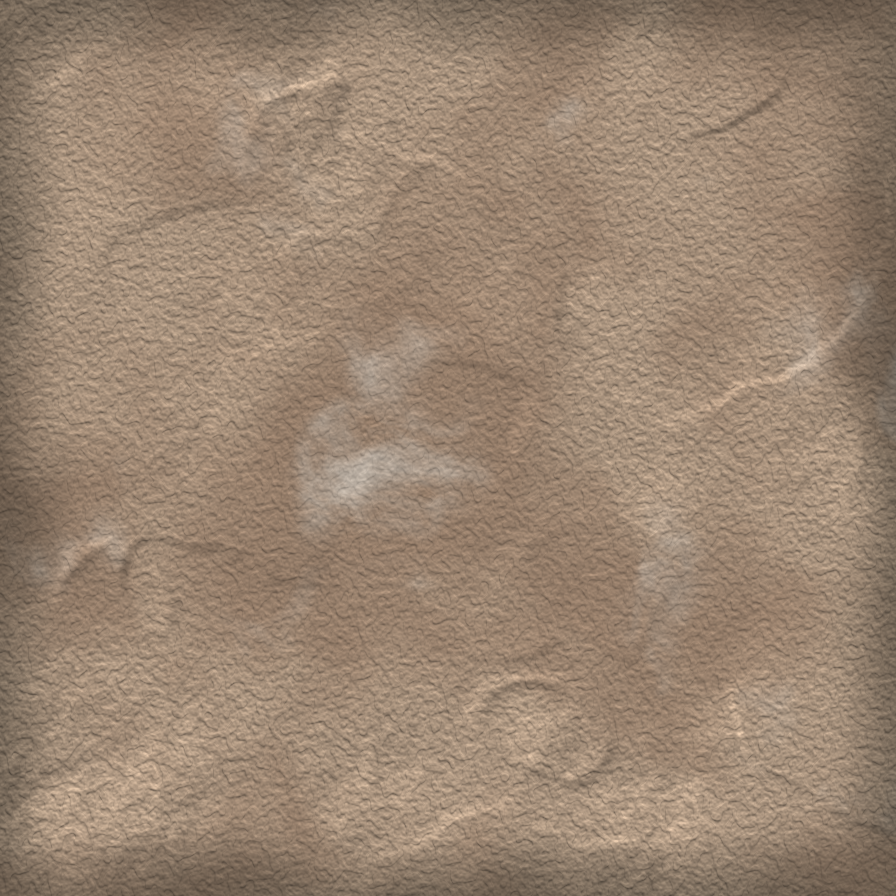
Write a Shadertoy shader that draws this texture.

```glsl
// Weathered, sandy ground seen from above: soft hollows, broken scarps, oval rims
// and chalky stains under a fine leathery grain. Height fields made of gradient
// noise are lit by directional differences, then tinted and darkened at the border.

const vec3 HOLLOW_BROWN = vec3(0.575, 0.482, 0.405);
const vec3 SAND_TAN     = vec3(0.655, 0.570, 0.488);
const vec3 CHALK_GREY   = vec3(0.740, 0.700, 0.655);
const vec3 BORDER_TINT  = vec3(0.70, 0.71, 0.71);

const vec2  GRAIN_LIGHT     = vec2(0.16, 0.987);
const float GRAIN_FREQ      = 100.0;
const float GRAIN_STEP      = 0.001;
const float GRAIN_CONTRAST  = 0.52;
const float CREASE_DEPTH    = 0.07;
const vec2  RELIEF_LIGHT    = vec2(-0.64, 0.77);
const float RELIEF_STEP     = 0.002;
const float RELIEF_CONTRAST = 1.8;
const float SCARP_HEIGHT    = 0.26;
const float RIM_HEIGHT      = 0.22;
const int   RIM_COUNT       = 5;
const vec2  STAIN_CENTER    = vec2(0.43, 0.48);
const float BORDER_WIDTH    = 0.09;
const mat2  TURN            = mat2(0.8, 0.6, -0.6, 0.8);

vec2 hash2(vec2 p) {
    vec3 q = fract(p.xyx * vec3(0.1031, 0.1030, 0.0973));
    q += dot(q, q.yzx + 33.33);
    return fract((q.xx + q.yz) * q.zy);
}

vec2 gradientAt(vec2 cell) {
    float angle = 6.28318 * hash2(cell).x;
    return vec2(cos(angle), sin(angle));
}

float gradientNoise(vec2 p) {
    vec2 i = floor(p), f = p - i;
    vec2 u = f * f * f * (f * (f * 6.0 - 15.0) + 10.0);
    vec2 x = vec2(1.0, 0.0);
    float low  = mix(dot(gradientAt(i), f), dot(gradientAt(i + x), f - x), u.x);
    float high = mix(dot(gradientAt(i + x.yx), f - x.yx),
                     dot(gradientAt(i + 1.0), f - 1.0), u.x);
    return mix(low, high, u.y);
}

float fbm(vec2 p, int octaves) {
    float sum = 0.0, amp = 1.0;
    for (int i = 0; i < octaves; i++) {
        sum += amp * gradientNoise(p);
        p = 2.0 * TURN * p + 17.3;
        amp *= 0.5;
    }
    return sum;
}

vec2 warp(vec2 p) {
    return p + 0.06 * vec2(fbm(p * 4.0 + 3.1, 4), fbm(p * 4.0 + 41.7, 4));
}

// Flat-topped plates; their edges are bent by a slower noise
float plateNoise(vec2 p) {
    vec2 q = TURN * p * GRAIN_FREQ;
    q += 0.5 * vec2(gradientNoise(q * 0.55 + 9.0), gradientNoise(q * 0.55 + 57.0));
    return gradientNoise(q);
}

float grain(vec2 p) {
    vec2 q = TURN * TURN * p * GRAIN_FREQ;
    float height = 0.38 * smoothstep(-0.22, 0.22, plateNoise(p));
    height += 0.40 * gradientNoise(q * 1.9 + 31.0);
    return height + 0.20 * gradientNoise(TURN * q * 3.1 + 57.0);
}

// Rolling ground with broken scarps and scattered oval rims
float relief(vec2 p, float roughness) {
    vec2 q = warp(p);
    float height = roughness * fbm(TURN * p * 6.0 + 11.0, 5);
    float broken = smoothstep(-0.1, 0.25, gradientNoise(p * 4.0 + 71.0));
    float scarp = gradientNoise(TURN * q * 3.2 + 29.0);
    height += SCARP_HEIGHT * broken * smoothstep(-0.025, 0.025, scarp);
    for (int i = 0; i < RIM_COUNT; i++) {
        vec2 seed = vec2(float(i) * 7.0 + 2.0, 13.0);
        vec2 center = 0.12 + 0.76 * hash2(seed);
        float radius = mix(0.04, 0.085, hash2(seed + 5.0).x);
        float d = length((q - center) * vec2(0.85, 1.25)) - radius;
        height += RIM_HEIGHT * (0.3 + 0.7 * broken) * exp(-d * d / 0.0001);
    }
    return height;
}

// Grey stains: one in the middle, fainter ones wherever the noise peaks
float chalk(vec2 p) {
    vec2 q = warp(p);
    float streaks = 0.65 + 1.2 * fbm(TURN * q * vec2(16.0, 22.0) + 5.0, 5);
    vec2 away = q - STAIN_CENTER;
    float middle = 1.0 - smoothstep(0.06, 0.10, length(away * vec2(1.0, 0.9)));
    float core = exp(-dot(away, away) / 0.0009);
    float patches = smoothstep(0.3, 0.6, fbm(q * 4.2 + 83.0, 4));
    return clamp((0.55 * middle + 0.5 * patches) * streaks + 0.4 * core, 0.0, 0.9);
}

void mainImage(out vec4 fragColor, in vec2 fragCoord) {
    vec2 uv = fragCoord / iResolution.xy;

    // Sand lies on the rough heights, brown earth in the smooth hollows
    vec2 fromBasin = uv - vec2(0.48, 0.44);
    float basin = exp(-dot(fromBasin, fromBasin) / 0.045);
    float sand = smoothstep(-0.45, 0.45, fbm(warp(uv) * 3.5 + 47.0, 5) + 0.1 - 0.4 * basin);
    float stain = chalk(uv);
    vec3 color = mix(HOLLOW_BROWN, SAND_TAN, sand);
    color = mix(color, CHALK_GREY, stain);

    // Scarps, rims and local rocky patches
    float rocky = smoothstep(-0.1, 0.4, fbm(uv * 4.5 + 63.0, 3));
    float roughness = mix(0.12, 0.9, max(sand * rocky, 0.6 * stain));
    vec2 reach = RELIEF_LIGHT * RELIEF_STEP;
    float slope = relief(uv - reach, roughness) - relief(uv + reach, roughness);
    color *= 1.0 + clamp(RELIEF_CONTRAST * slope, -0.22, 0.2);

    // Leathery grain: lit plate edges and faint creases all around
    reach = GRAIN_LIGHT * GRAIN_STEP;
    float grainLight = GRAIN_CONTRAST * (grain(uv - reach) - grain(uv + reach));
    float plate = plateNoise(uv);
    grainLight -= CREASE_DEPTH * (exp(-plate * plate / 0.006) - 0.25);
    grainLight *= mix(0.85, 1.1, sand) * (1.0 - 0.35 * stain);
    color *= 1.0 + clamp(grainLight, -0.35, 0.25);

    // Uneven dark border
    vec2 inset = min(uv, 1.0 - uv) + 0.03 * fbm(uv * 6.0, 3);
    vec2 open = smoothstep(-0.02, BORDER_WIDTH, inset);
    color *= mix(BORDER_TINT, vec3(1.0), open.x * open.y);

    fragColor = vec4(clamp(color, 0.0, 1.0), 1.0);
}
```
